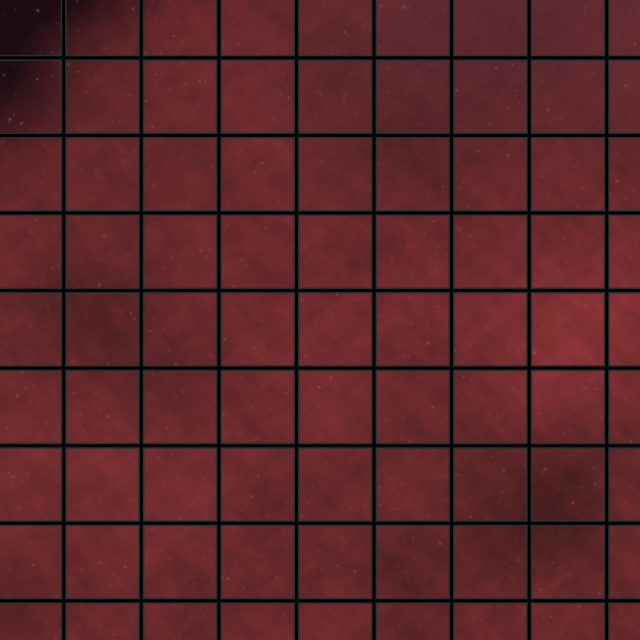
Give the GLSL for this pattern, as a WebGL 2 fragment shader.

```glsl
#version 300 es
precision highp float;

uniform vec2 u_resolution;
out vec4 fragColor;

// Grid layout, in canvas units
const float PITCH = 0.1212;
const vec2 GRID_ORIGIN = vec2(0.0996, 0.0612);
const float CORE_HALF_WIDTH = 0.0024;
const float RIM_HALF_WIDTH = 0.0049;
const float LINE_SOFTNESS = 0.0011;

// Palette
const vec3 CORE_COLOR = vec3(0.0, 0.005, 0.008);
const vec3 RIM_COLOR = vec3(0.17, 0.19, 0.19);
const vec3 SHADOW_RED = vec3(0.30, 0.125, 0.13);
const vec3 GLOW_RED = vec3(0.54, 0.20, 0.215);
const vec3 PLUM = vec3(0.37, 0.17, 0.21);
const vec3 VOID_COLOR = vec3(0.11, 0.045, 0.075);
const vec3 STAR_COLOR = vec3(0.80, 0.52, 0.52);

// Cloud and star strengths
const float BASE_LEVEL = 0.45;
const float CLOUD_AMOUNT = 0.20;
const float MOTTLE_AMOUNT = 0.16;
const float STAR_AMOUNT = 0.40;
const float PLUM_AMOUNT = 0.55;

// Broad patches of light and shade: center, radius, strength
const int PATCH_COUNT = 10;
const vec4 PATCHES[PATCH_COUNT] = vec4[](
    vec4(0.89, 0.49, 0.15, 0.48), vec4(0.86, 0.21, 0.12, -0.46),
    vec4(0.16, 0.48, 0.11, -0.32), vec4(0.70, 0.87, 0.18, -0.28),
    vec4(0.05, 0.25, 0.13, 0.20), vec4(0.25, 0.24, 0.13, 0.14),
    vec4(0.51, 0.48, 0.13, 0.22), vec4(0.64, 0.13, 0.08, -0.24),
    vec4(0.04, 0.06, 0.08, -0.26), vec4(0.38, 0.85, 0.09, 0.12));

vec2 hash2(vec2 p) {
    vec2 q = vec2(dot(p, vec2(127.1, 311.7)), dot(p, vec2(269.5, 183.3)));
    return fract(sin(q) * 43758.5);
}

float blob(vec2 p, vec2 center, vec2 radius) {
    vec2 d = (p - center) / radius;
    return exp(-dot(d, d));
}

// Rotated, warped sine layers, roughly -1 to 1
float layeredSines(vec2 p) {
    float sum = 0.0;
    float amplitude = 0.5;
    for (int i = 0; i < 5; i++) {
        p += 0.6 * sin(p.yx * 1.3 + float(i) * 1.7);
        sum += amplitude * sin(p.x) * cos(p.y);
        p = mat2(1.28, 1.02, -1.02, 1.28) * p + 2.3;
        amplitude *= 0.62;
    }
    return sum;
}

// Cellular specks, one per cell with random size and brightness
float stars(vec2 p, float density, float pixel) {
    vec2 q = p * density;
    vec2 cell = floor(q);
    float sum = 0.0;
    for (int y = -1; y <= 1; y++) {
        for (int x = -1; x <= 1; x++) {
            vec2 id = cell + vec2(x, y);
            vec2 traits = hash2(id + 41.0);
            float radius = mix(0.0011, 0.0023, traits.x) + 0.25 * pixel;
            float dist = length(q - id - hash2(id)) / density;
            sum += pow(traits.y, 5.0) * exp(-dist * dist / (radius * radius));
        }
    }
    return sum;
}

vec3 nebula(vec2 p, float pixel) {
    float level = BASE_LEVEL;
    for (int i = 0; i < PATCH_COUNT; i++) {
        level += PATCHES[i].w * blob(p, PATCHES[i].xy, vec2(PATCHES[i].z));
    }
    float cloud = layeredSines(p * 17.0 + 3.0);
    level += CLOUD_AMOUNT * cloud + MOTTLE_AMOUNT * layeredSines(p * 75.0);
    vec3 color = mix(SHADOW_RED, GLOW_RED, clamp(level, -0.1, 1.1));

    // Plum haze along the top, dark void in the upper left corner
    float haze = smoothstep(0.62, 1.0, p.y) * smoothstep(0.25, 0.7, p.x);
    color = mix(color, PLUM, PLUM_AMOUNT * haze);
    float gap = blob(p, vec2(-0.02, 0.91), vec2(0.12, 0.13))
              + 0.9 * blob(p, vec2(0.08, 1.03), vec2(0.15, 0.08));
    color = mix(color, VOID_COLOR, clamp(gap * (1.1 + 0.3 * cloud), 0.0, 1.0));

    float specks = stars(p, 34.0, pixel) + 0.5 * stars(p + 5.3, 70.0, pixel);
    float strength = STAR_AMOUNT * (0.75 + 0.6 * min(gap, 1.0));
    return mix(color, STAR_COLOR, clamp(specks * strength, 0.0, 0.8));
}

void main() {
    vec2 p = gl_FragCoord.xy / u_resolution;
    float pixel = 1.0 / min(u_resolution.x, u_resolution.y);

    // Distance to the nearest grid line
    vec2 toLine = abs(fract((p - GRID_ORIGIN) / PITCH + 0.5) - 0.5) * PITCH;
    float dist = min(toLine.x, toLine.y);
    float soft = max(LINE_SOFTNESS, 0.7 * pixel);
    float rim = 1.0 - smoothstep(RIM_HALF_WIDTH - soft, RIM_HALF_WIDTH + soft, dist);
    float core = 1.0 - smoothstep(CORE_HALF_WIDTH - soft, CORE_HALF_WIDTH + soft, dist);

    vec3 color = mix(nebula(p, pixel), RIM_COLOR, 0.9 * rim);
    fragColor = vec4(mix(color, CORE_COLOR, core), 1.0);
}
```
